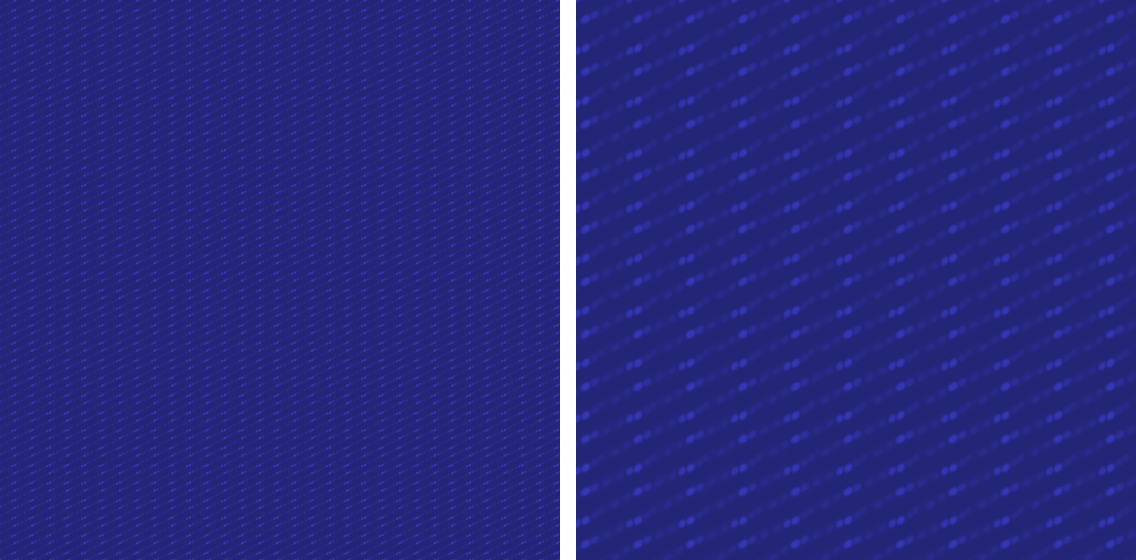
Left, the full canvas; right, a detail of the centre.
Write a Shadertoy shader that draws this texture.

```glsl
// Deep blue twill cloth: slanted ribs with small bright thread flecks on a dark ground.

#define REPEATS 32.0
#define RIBS_PER_CELL 2.0
#define FLECK_RADIUS 0.0026
#define FLECK_LEAN 0.35
#define FLECK_WEAR 0.12
#define RIB_DEPTH 0.075
#define GRAIN_DEPTH 0.11
#define SHADE_DEPTH 0.03
#define GROUND_COLOR vec3(0.138, 0.145, 0.467)
#define FLECK_COLOR vec3(0.205, 0.212, 0.710)

const int FLECK_COUNT = 10;

// Each fleck: centre in the cell (x, y), stretch along the rib, strength.
const vec4 FLECKS[FLECK_COUNT] = vec4[FLECK_COUNT](
    vec4(0.85, 0.97, 1.15, 1.10),
    vec4(0.85, 0.42, 1.00, 1.10),
    vec4(0.69, 0.36, 0.90, 0.95),
    vec4(0.02, 0.05, 1.10, 0.62),
    vec4(0.02, 0.52, 1.00, 0.34),
    vec4(0.25, 0.14, 1.10, 0.34),
    vec4(0.50, 0.27, 1.00, 0.32),
    vec4(0.14, 0.61, 0.90, 0.30),
    vec4(0.42, 0.72, 1.10, 0.36),
    vec4(0.64, 0.86, 1.00, 0.32)
);

float hash(vec2 p) {
    vec3 q = fract(vec3(p.xyx) * 0.1031);
    q += dot(q, q.yzx + 33.33);
    return fract((q.x + q.y) * q.z);
}

// Value noise that wraps after the given number of lattice steps.
float wrappedNoise(vec2 p, vec2 period) {
    vec2 cell = floor(p);
    vec2 f = smoothstep(0.0, 1.0, fract(p));
    vec2 a = mod(cell, period);
    vec2 b = mod(cell + 1.0, period);
    float low = mix(hash(a), hash(vec2(b.x, a.y)), f.x);
    float high = mix(hash(vec2(a.x, b.y)), hash(b), f.x);
    return mix(low, high, f.y);
}

// Strongest fleck covering a point of the square grid.
float fleckLevel(vec2 grid, float pixel) {
    float radius = max(FLECK_RADIUS, 0.6 * pixel);
    float level = 0.0;
    for (int i = 0; i < FLECK_COUNT; i++) {
        vec4 fleck = FLECKS[i];
        vec2 shifted = grid - fleck.xy + 0.5;
        vec2 id = mod(floor(shifted), REPEATS);
        vec2 offset = fract(shifted) - 0.5;

        // Lean each fleck along its rib; a flat top gives it a solid core.
        offset.y -= FLECK_LEAN * offset.x;
        vec2 d = offset / (REPEATS * radius * vec2(fleck.z, 0.95));
        float reach = dot(d, d);
        float wear = 1.0 - FLECK_WEAR * hash(id + 17.0 * float(i));
        level = max(level, fleck.w * wear * exp(-reach * reach));
    }
    return level;
}

void mainImage(out vec4 fragColor, in vec2 fragCoord) {
    vec2 uv = fragCoord / iResolution.xy;
    float pixel = 1.0 / min(iResolution.x, iResolution.y);
    vec2 grid = uv * REPEATS;

    // Soft ribs that climb one rib spacing per cell.
    float rib = cos(6.2831853 * (RIBS_PER_CELL * grid.y - grid.x - 0.06));
    float level = RIB_DEPTH * rib;

    // Thread grain, the same in every cell and strongest on the ribs.
    float grain = wrappedNoise(grid * 8.0, vec2(8.0));
    level += GRAIN_DEPTH * (grain - 0.5) * (0.7 + 0.3 * rib);

    // Broad uneven shading over the cloth.
    level += SHADE_DEPTH * (2.0 * wrappedNoise(uv * 5.0, vec2(5.0)) - 1.0);

    level = max(level, fleckLevel(grid, pixel));
    fragColor = vec4(mix(GROUND_COLOR, FLECK_COLOR, min(level, 1.0)), 1.0);
}
```
